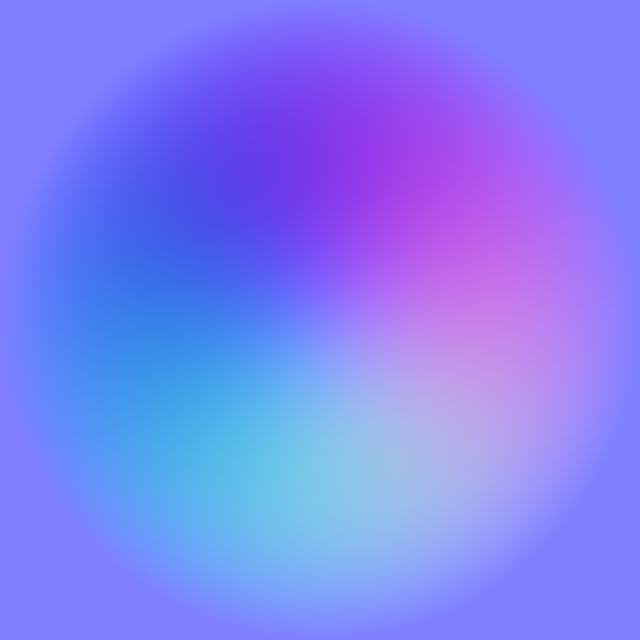
Reproduce this background procedurally as a three.js fragment shader.

```glsl
// Tangent-space normal map of one round, smooth dome on a flat ground.
// The dome has a raised-cosine profile; its analytic slope gives the normal,
// which is packed into colour with the green channel pointing down.

varying vec2 vUv;

const float TAU = 6.2831853;
const vec2 DOME_CENTER = vec2(0.5, 0.5);
const float DOME_RADIUS = 0.5;
const float MAX_SLOPE = 0.68;               // steepest rise, halfway out
const vec2 CHANNEL_SIGN = vec2(1.0, -1.0);  // red to the right, green downward

// Steepness of the dome: zero at the crown, at the rim and beyond it
float domeSlope(float radius) {
  float t = clamp(radius / DOME_RADIUS, 0.0, 1.0);
  return MAX_SLOPE * sin(0.5 * TAU * t);
}

// Unit normal of the surface, leaning outward from the crown
vec3 domeNormal(vec2 offset) {
  float radius = length(offset);
  vec2 outward = offset / max(radius, 1e-4);
  return normalize(vec3(outward * domeSlope(radius), 1.0));
}

// Map each component from -1..1 to 0..1
vec3 packNormal(vec3 normal) {
  normal.xy *= CHANNEL_SIGN;
  return 0.5 + 0.5 * normal;
}

void main() {
  vec3 normal = domeNormal(vUv - DOME_CENTER);
  gl_FragColor = vec4(packNormal(normal), 1.0);
}
```
